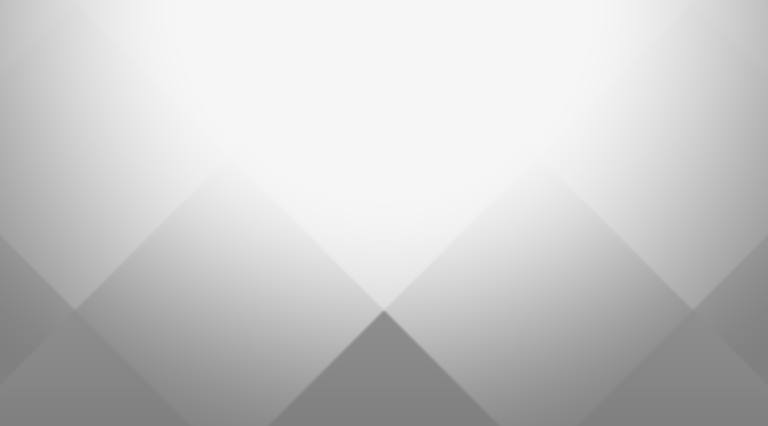
This background is drawn by a WebGL 2 fragment shader. Its source:

```glsl
#version 300 es
precision highp float;
// Grey backdrop of large overlapping diamonds lit by a soft glow from the top centre.

#define CELL 0.725        // diamond diagonal, in canvas heights
#define NODE_Y 0.272      // height of the central lattice crossing
#define EDGE 0.011        // softness of diamond edges, in cells
#define TOP_LIFT 0.015    // glow gained by the topmost row
#define ROW_STEP 0.02     // depth added at the tip of the lower row
#define ROW_SLOPE 0.22    // depth added down the lower row
#define GLOW_INNER 0.44   // radius where the glow starts to fade
#define GLOW_OUTER 1.38   // radius where only shade remains
#define LIGHT_GREY 0.965
#define DARK_GREY 0.5
#define FOOT_GREY 0.56    // tip of the darkest diamonds

uniform vec2 u_resolution;
out vec4 fragColor;

// Floor of each axis with a narrow smooth ramp at every step.
vec2 softFloor(vec2 v) {
    vec2 nearest = floor(v + 0.5);
    float width = max(EDGE, 1.0 / (CELL * u_resolution.y));
    return nearest - 1.0 + smoothstep(-width, width, v - nearest);
}

// Row of the diamond lattice: 0 around the centre, negative below.
float diamondRow(vec2 p) {
    vec2 q = vec2(p.x, p.y - NODE_Y);
    vec2 cell = softFloor(vec2(q.y + q.x, q.y - q.x) / CELL);
    return cell.x + cell.y;
}

void main() {
    // Canvas heights, with x measured from the middle.
    vec2 p = gl_FragCoord.xy / u_resolution.y;
    p.x -= 0.5 * u_resolution.x / u_resolution.y;

    // Coverage of the top, lower and foot rows.
    float row = diamondRow(p);
    float top = clamp(row, 0.0, 1.0);
    float lower = clamp(-row, 0.0, 1.0);
    float foot = clamp(-row - 1.0, 0.0, 1.0);

    // Each row shifts its distance to the light.
    float lowerTip = NODE_Y + 0.5 * CELL;
    float drop = max(lowerTip - p.y, 0.0);
    float depth = length(p - vec2(0.0, 1.0)) - TOP_LIFT * top;
    depth += lower * (ROW_STEP + ROW_SLOPE * drop);

    // Radial fade, then the nearly flat shade of the foot row.
    float fade = smoothstep(GLOW_INNER, GLOW_OUTER, depth);
    float grey = mix(LIGHT_GREY, DARK_GREY, fade);
    float footGrey = mix(DARK_GREY, FOOT_GREY, clamp(p.y / NODE_Y, 0.0, 1.0));
    grey = mix(grey, footGrey, foot);
    fragColor = vec4(vec3(grey), 1.0);
}
```
